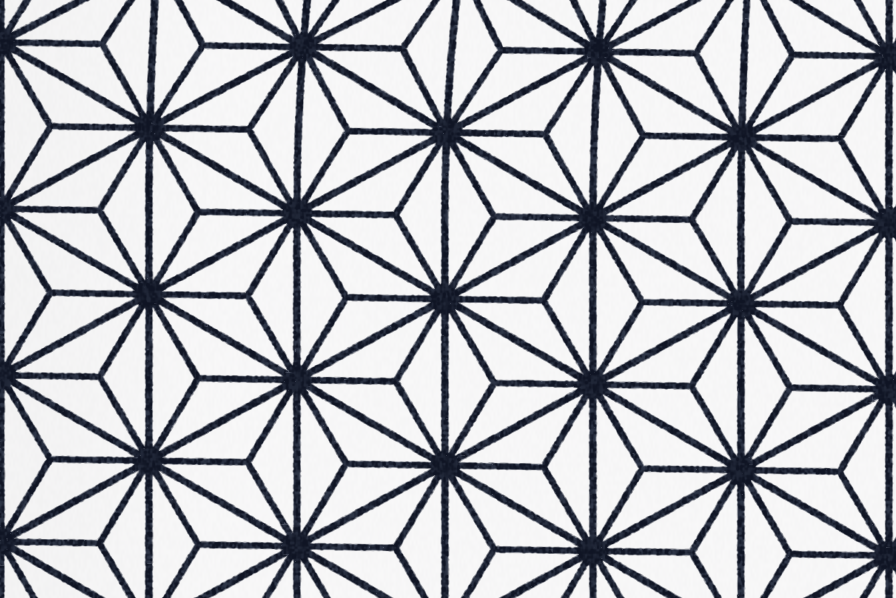
Give the GLSL for this pattern, as a WebGL 1 fragment shader.

```glsl
precision highp float;

uniform vec2 u_resolution;

float hash(vec2 p) {
  vec3 v = fract(vec3(p.xyx) * 0.1031);
  v += dot(v, v.yzx + 33.33);
  return fract((v.x + v.y) * v.z);
}

float noise(vec2 p) {
  vec2 i = floor(p), f = fract(p);
  f = f * f * (3.0 - 2.0 * f);
  return mix(mix(hash(i), hash(i + vec2(1.0, 0.0)), f.x),
             mix(hash(i + vec2(0.0, 1.0)), hash(i + vec2(1.0, 1.0)), f.x), f.y);
}

// Slight tilt of the cloth, with a sideways pull near the top
vec2 clothWarp(vec2 p) {
  float lift = max(p.y - 0.639, 0.0);
  p.x -= 0.15 * lift * lift * sin(2.094 * p.x);
  p.y += 0.0158 * (p.x - 0.744);
  return p;
}

// Offset from the nearest point of a triangular lattice with vertical edges
vec2 latticeOffset(vec2 q) {
  vec2 period = vec2(1.7320508, 1.0);
  vec2 a = mod(q + 0.5 * period, period) - 0.5 * period;
  vec2 b = mod(q, period) - 0.5 * period;
  return dot(a, a) < dot(b, b) ? a : b;
}

// Twelve rays: even ones end where three meet, odd ones join two stars
float starDistance(vec2 c, float wobble) {
  float radius = length(c);
  float angle = atan(c.y, c.x + 1e-5);
  float ray = floor(angle / 0.5235988 + 0.5);
  float halfWidth = mix(0.0190, 0.0210, mod(ray, 2.0));
  float line = radius * abs(sin(angle - ray * 0.5235988)) - halfWidth + wobble;
  float hub = radius - 0.082 + 2.0 * wobble;

  // Ink pools softly where the rays meet
  float blend = max(0.02 - abs(line - hub), 0.0) / 0.02;
  return min(line, hub) - 0.005 * blend * blend;
}

void main() {
  vec2 p = gl_FragCoord.xy / u_resolution.y;
  vec2 q = (clothWarp(p) - vec2(0.744, 0.5)) / vec2(0.2475, 0.2783);
  q.x *= 0.8660254;
  vec2 c = latticeOffset(q);

  // Woven grain roughens the printed edges
  float grain = noise(p * vec2(210.0, 250.0));
  float thread = noise(p * vec2(300.0, 130.0) + 17.0);
  float d = starDistance(c, 0.005 * (grain - 0.5));
  float soft = max(0.007, 0.75 / (u_resolution.y * 0.2783));
  float ink = 1.0 - smoothstep(-soft, soft, d);

  // Paler threads in the ink, denser colour at the hubs
  float pale = smoothstep(0.25, 0.85, 0.55 * grain + 0.45 * thread);
  pale *= mix(0.55, 1.0, smoothstep(0.05, 0.13, length(c)));
  vec3 navy = mix(vec3(0.06, 0.08, 0.14), vec3(0.18, 0.21, 0.28), pale);
  float fleck = smoothstep(0.93, 1.0, noise(p * vec2(170.0, 260.0) + 61.0));
  navy += 0.14 * fleck;

  // White cotton with faint weave and shading toward the left edge
  vec3 cotton = vec3(0.968, 0.967, 0.969) + 0.012 * (thread - 0.5);
  cotton -= 0.015 * (1.0 - smoothstep(0.0, 0.4, p.x));

  gl_FragColor = vec4(mix(cotton, navy, ink), 1.0);
}
```
